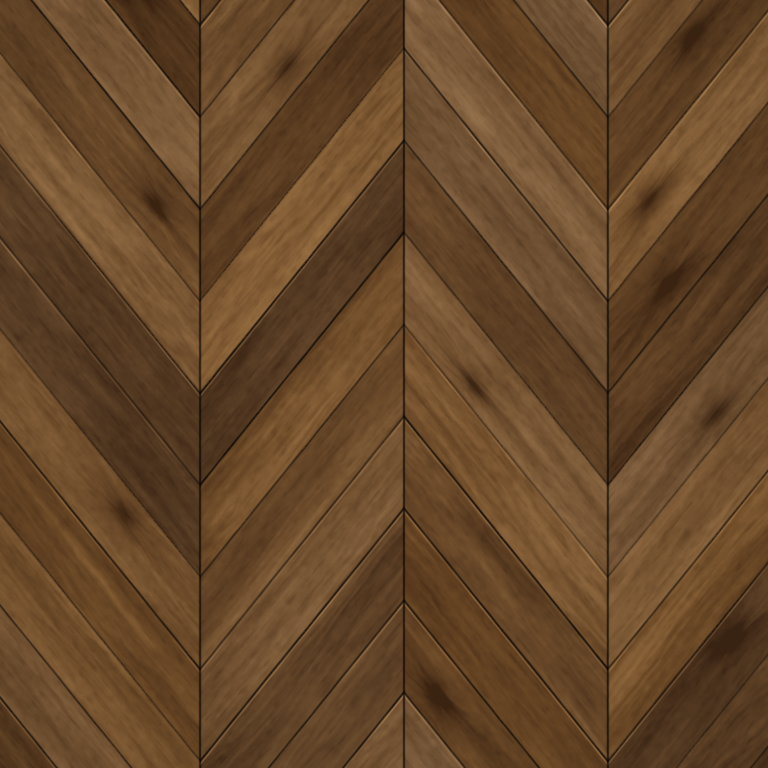
Give the GLSL for this texture, as a WebGL 2 fragment shader.

```glsl
#version 300 es
precision highp float;
// Chevron parquet of smoked oak planks: four columns with mitred ends, grain and knots.

uniform vec2 u_resolution;
out vec4 fragColor;

float hash(vec2 p) {
    vec3 q = fract(p.xyx * vec3(0.1031, 0.1030, 0.0973));
    q += dot(q, q.yzx + 33.33);
    return fract((q.x + q.y) * q.z);
}

float noise(vec2 p) {
    vec2 cell = floor(p), f = fract(p);
    f = f * f * (3.0 - 2.0 * f);
    return mix(mix(hash(cell), hash(cell + vec2(1, 0)), f.x),
               mix(hash(cell + vec2(0, 1)), hash(cell + vec2(1, 1)), f.x), f.y);
}

float fbm(vec2 p) {
    float sum = 0.0, amp = 0.5;
    for (int i = 0; i < 4; i++) {
        sum += amp * noise(p);
        p = p * 2.03 + 17.3;
        amp *= 0.5;
    }
    return sum / 0.9375;
}

// Dark to light oak.
vec3 oak(float tone) {
    vec3 smoked = vec3(0.23, 0.14, 0.07);
    vec3 brown = vec3(0.42, 0.295, 0.168);
    vec3 honey = vec3(0.64, 0.49, 0.32);
    return tone < 0.5 ? mix(smoked, brown, tone * 2.0)
                      : mix(brown, honey, tone * 2.0 - 1.0);
}

// Soft-edged line of the given half width.
float line(float dist, float halfWidth) {
    return 1.0 - smoothstep(0.0, halfWidth + 1.0 / u_resolution.y, dist);
}

void main() {
    vec2 uv = gl_FragCoord.xy / u_resolution;

    // Columns, mirrored so that all planks share one slope.
    float columnWidth = 0.2655, slope = 1.24, pitch = 0.1198;
    float stretch = length(vec2(1.0, slope));
    float s = (uv.x + 0.005) / columnWidth;
    float d = columnWidth * abs(mod(s, 2.0) - 1.0);
    float row = (uv.y - slope * d - 0.9674) / pitch;
    vec2 plank = vec2(floor(s), floor(row)) + 40.0;

    // Plank coordinates: x along the board, y across it.
    float across = (fract(row) - 0.5) * pitch / stretch;
    vec2 board = vec2(d * stretch + slope * across, across);

    // An occasional knot, which also bends the grain around it.
    float hasKnot = step(0.74, hash(plank + 7.7));
    vec2 knotCentre = vec2(mix(0.06, 0.36, hash(plank + 3.1)),
                           mix(-0.02, 0.02, hash(plank + 5.9)));
    vec2 toKnot = board - knotCentre;
    float r2 = dot(toKnot * vec2(38.0, 85.0), toKnot * vec2(38.0, 85.0));
    float bend = hasKnot * exp(-r2 * 0.22);

    // Grain: broad bands, growth rings, fine fibres and pores.
    vec2 g = board + vec2(hash(plank + 1.3), hash(plank + 2.7)) * 9.0;
    g.y += 0.014 * bend * toKnot.y / (abs(toKnot.y) + 0.006);
    float warp = fbm(g * vec2(5.0, 19.0));
    float bands = fbm(g * vec2(5.0, 65.0) + warp * 1.5);
    float rings = sin(g.y * 300.0 + warp * 32.0) * hash(plank + 8.4);
    float fibres = noise(g * vec2(22.0, 270.0) + warp * 3.0);
    float pores = smoothstep(0.62, 0.95, noise(g * vec2(60.0, 330.0)));
    float flecks = fbm(g * vec2(110.0, 150.0));

    float tone = 0.26 + 0.43 * hash(plank);
    tone += (warp - 0.5) * 0.30 + (bands - 0.5) * 0.36;
    tone += rings * 0.035 + (fibres - 0.5) * 0.10;
    tone += (flecks - 0.5) * 0.13 - pores * 0.07;

    // Stained halo and cracked core of the knot.
    float ragged = r2 * (0.5 + 1.3 * fbm(g * vec2(45.0, 90.0)));
    tone -= hasKnot * (0.22 * exp(-r2 * 0.25) + 0.32 * exp(-ragged * 1.4));

    vec3 color = oak(clamp(tone, 0.0, 1.0));
    color *= mix(vec3(1.03, 0.99, 0.90), vec3(0.98, 1.0, 1.10), hash(plank + 4.2));

    // Joints between planks: uneven dark gaps, some with a worn pale edge.
    float joint = floor(row + 0.5);
    float jointDist = (row - joint) * pitch / stretch;
    vec2 jointId = vec2(floor(s), joint) + 80.0;
    float gap = mix(0.25, 0.75, hash(jointId)) * (0.7 + 0.5 * noise(board * 45.0));
    float wear = step(0.6, hash(jointId + 6.5)) * noise(vec2(board.x * 16.0, joint + 50.0));
    color += vec3(0.17, 0.14, 0.10) * wear * line(abs(jointDist + 0.0026), 0.0009);
    color *= 1.0 - gap * line(abs(jointDist), 0.0012);

    // Straight seams between columns.
    float seamDist = abs(s - floor(s + 0.5)) * columnWidth;
    color *= 1.0 - 0.68 * line(seamDist, 0.0013);

    // Gentle fall-off towards the corners.
    vec2 fromCentre = uv - 0.5;
    color *= 1.03 - 0.22 * dot(fromCentre, fromCentre);

    fragColor = vec4(color, 1.0);
}
```
